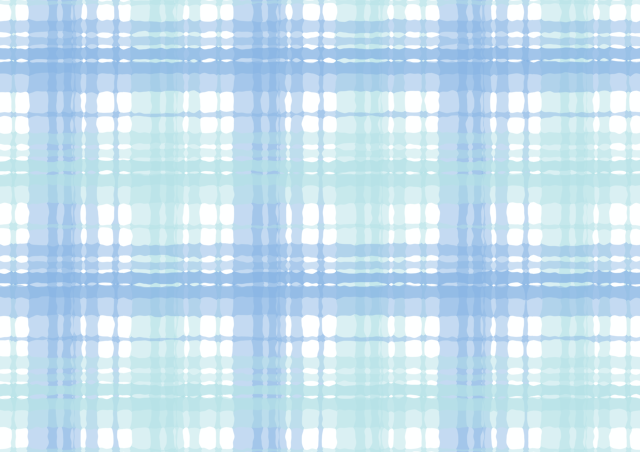
Reproduce this pattern procedurally as a WebGL 2 fragment shader.

```glsl
#version 300 es
precision highp float;

uniform vec2 u_resolution;
out vec4 fragColor;

// Stripes of one motif: start, end, opacity (in motif widths)
const vec3 WARP[6] = vec3[6](
  vec3(0.08, 0.585, 0.48), vec3(0.27, 0.35, 0.52), vec3(0.42, 0.49, 0.52),
  vec3(0.515, 0.523, 0.4), vec3(0.64, 0.747, 0.46), vec3(0.91, 0.945, 0.5));
const vec3 WEFT[6] = vec3[6](
  vec3(0.08, 0.18, 0.48), vec3(0.23, 0.295, 0.42), vec3(0.33, 0.42, 0.76),
  vec3(0.45, 0.71, 0.48), vec3(0.45, 0.55, 0.56), vec3(0.90, 0.93, 0.45));

float hash(vec2 p) {
  vec3 q = fract(p.xyx * 0.1031);
  q += dot(q, q.yzx + 33.33);
  return fract((q.x + q.y) * q.z);
}

// Smooth noise along a line, from -1 to 1
float noise(float x, float seed) {
  float i = floor(x);
  float f = x - i;
  f *= f * (3.0 - 2.0 * f);
  return mix(hash(vec2(i, seed)), hash(vec2(i + 1.0, seed)), f) * 2.0 - 1.0;
}

// Ragged brush edge: slow drift plus fine roughness
float wobble(float along, float seed) {
  return 0.007 * noise(along * 3.0, seed) + 0.008 * noise(along * 19.0, seed + 51.7);
}

// Extra stripe width where wet paint pools beside a crossing stripe
float pooling(vec3 stripes[6], float x) {
  float d = 1.0;
  for (int i = 0; i < 6; i++) {
    d = min(d, max(stripes[i].x - x, x - stripes[i].y));
  }
  return 0.018 * exp(-abs(d) * 45.0);
}

// Combined opacity of all stripes in one motif
float paint(vec3 stripes[6], float x, float along, float seed, float grow, float aa) {
  float clear = 1.0;
  for (int i = 0; i < 6; i++) {
    float id = seed * 17.0 + float(i) * 2.3;
    float lo = stripes[i].x - grow + wobble(along, id);
    float hi = stripes[i].y + grow + wobble(along, id + 1.1);
    float d = max(lo - x, x - hi);
    clear *= 1.0 - stripes[i].z * (1.0 - smoothstep(-aa, aa, d));
  }
  return 1.0 - clear;
}

// Motifs alternate between the two paints
vec3 paintColor(float cell) {
  return mix(vec3(0.52, 0.70, 0.89), vec3(0.70, 0.88, 0.90), mod(cell, 2.0));
}

void main() {
  vec2 uv = gl_FragCoord.xy / u_resolution;
  vec2 count = vec2(6.244, 4.033);
  vec2 p = vec2(uv.x, 1.0 - uv.y) * count - vec2(0.203, 0.106);
  vec2 cell = floor(p);
  vec2 f = p - cell;
  vec2 aa = 0.8 * count / u_resolution;

  // Vertical washes first, horizontal washes over them
  float warp = paint(WARP, f.x, p.y + 20.0, cell.x + 9.0, pooling(WEFT, f.y), aa.x);
  float weft = paint(WEFT, f.y, p.x + 20.0, cell.y + 31.0, pooling(WARP, f.x), aa.y);
  vec3 color = mix(vec3(0.995, 1.0, 1.0), paintColor(cell.x), warp);
  color = mix(color, paintColor(cell.y), weft);

  fragColor = vec4(color, 1.0);
}
```
